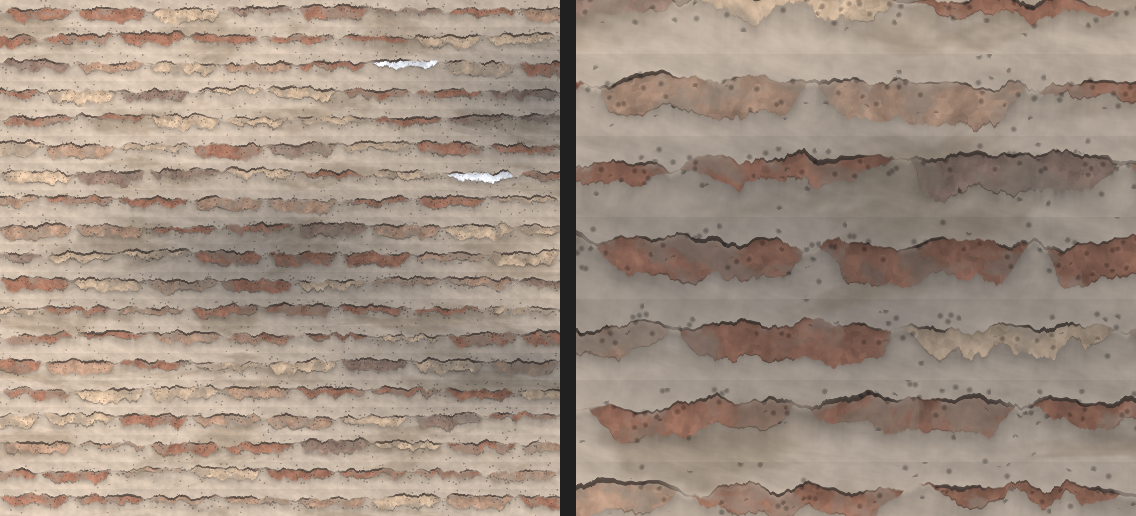
Left: the whole. Right: its middle third, enlarged.
Reproduce this texture procedurally as a WebGL 1 fragment shader.

```glsl
precision highp float;
uniform vec2 u_resolution;

float hash(vec2 p) {
  return fract(sin(dot(p, vec2(127.1, 311.7))) * 43758.5);
}

// Layered, turned and folded sines, roughly -0.9 to 0.9
float ripples(vec2 p) {
  float sum = 0.0, amp = 0.5;
  for (int i = 0; i < 5; i++) {
    p = mat2(1.6, 1.2, -1.2, 1.6) * p + 0.8 * sin(p.yx) + 1.7;
    sum += amp * sin(p.x) * sin(p.y);
    amp *= 0.58;
  }
  return sum;
}

// Cellular noise: distance to the nearest point and that point's value
vec2 cells(vec2 p) {
  vec2 base = floor(p), nearest = vec2(2.0, 0.0);
  for (int j = -1; j <= 1; j++) {
    for (int i = -1; i <= 1; i++) {
      vec2 cell = base + vec2(i, j);
      vec2 point = cell + vec2(hash(cell), hash(cell + 41.3));
      float d = distance(p, point);
      if (d < nearest.x) nearest = vec2(d, hash(cell + 17.9));
    }
  }
  return nearest;
}

float blob(vec2 p, vec2 centre, vec2 radius) {
  vec2 v = (p - centre) / radius;
  return exp(-dot(v, v));
}

vec3 brickColor(float pick) {
  vec3 red = vec3(0.73, 0.52, 0.43), pink = vec3(0.80, 0.65, 0.55);
  vec3 cream = vec3(0.91, 0.79, 0.67), umber = vec3(0.66, 0.55, 0.49);
  vec3 c = mix(red, pink, step(0.40, pick));
  c = mix(c, cream, step(0.62, pick));
  return mix(c, umber, step(0.92, pick));
}

void main() {
  vec2 uv = gl_FragCoord.xy / u_resolution;
  uv.y = 1.0 - uv.y;
  vec2 p = uv * vec2(7.57, 19.0);
  vec2 s = p * vec2(2.73, 1.0);
  float px = 19.0 / u_resolution.y;

  // Running bond, counted from the top
  float row = floor(p.y), y = fract(p.y);
  float x = p.x + 0.43 * mod(row, 2.0) + 0.06 * (hash(vec2(row, 3.0)) - 0.5);
  x += 0.035 * ripples(s * 1.6);
  vec2 brick = vec2(floor(x), row);
  float inset = 0.475 - abs(fract(x) - 0.5);
  float pick = hash(brick + 5.2);
  bool limed = brick == vec2(5.0, 2.0) || brick == vec2(6.0, 6.0);

  // Ragged lens of exposed brick below a wavy mortar lip
  float ends = sqrt(smoothstep(0.0, 0.16, inset));
  float top = 0.36 + 0.05 * sin(p.x * 1.1 + row * 2.3) - 0.06 * ends
            + 0.15 * ripples(vec2(p.x * 5.5, row * 7.3));
  float thick = limed ? 0.30 : mix(0.16, 0.50, hash(brick + 9.7));
  thick += 0.15 * ripples(vec2(p.x * 5.0 + 3.0, row * 5.1 + 2.0)) + 0.08 * ripples(s * 2.5);
  float below = y - top;
  float under = below - max(thick, 0.04) * ends;
  float body = smoothstep(0.0, 2.2 * px, min(below, -under) + 0.02 * ends);

  // Broad patches of shade
  float shade = 0.02 + 0.17 * uv.x + 0.10 * ripples(uv * 2.1);
  shade += 0.68 * blob(uv, vec2(0.42, 0.50), vec2(0.27, 0.13));
  shade += 0.35 * blob(uv, vec2(0.68, 0.58), vec2(0.30, 0.20));
  shade += 0.65 * blob(uv, vec2(1.0, 0.21), vec2(0.24, 0.15));
  shade += 0.62 * blob(uv, vec2(0.97, 0.72), vec2(0.27, 0.09));
  shade = clamp(shade, 0.0, 1.0);
  vec3 light = mix(vec3(1.0), vec3(0.60, 0.625, 0.66), shade);

  // Smeared mortar with damp stains and trowel strokes
  float stain = smoothstep(0.05, 0.6, ripples(s * vec2(0.28, 0.9) + 4.0));
  float stroke = ripples(vec2(s.x * 0.6 + s.y * 0.5, s.y * 3.0 - s.x * 0.9));
  float grain = ripples(s * 5.0);
  vec3 mortar = vec3(0.845, 0.77, 0.695);
  mortar = mix(mortar, vec3(0.64, 0.56, 0.47), 0.5 * stain);
  mortar *= 1.0 + 0.07 * stroke + 0.05 * grain;
  float fade = 1.0 - smoothstep(0.7, 1.0, y);
  mortar *= 1.0 - 0.20 * exp(-5.0 * max(under, 0.0)) * fade * smoothstep(0.0, 0.1, below);
  mortar *= 1.0 + 0.05 * exp(8.0 * min(below, 0.0));

  // Brick faces, gritty and partly smeared over
  vec2 grit = cells(s * 11.0);
  vec3 face = limed ? vec3(1.15, 1.15, 1.17) : brickColor(pick);
  face *= 0.93 + 0.12 * grit.y + 0.16 * ripples(s * 2.2) + 0.08 * grain;
  face *= 1.0 - 0.18 * exp(-14.0 * max(below, 0.0));
  float smear = smoothstep(0.0, 0.5, ripples(s * 1.6 + 8.0) + 0.5 * hash(brick + 2.6) - 0.15);
  face = mix(face, mortar * 0.95, limed ? 0.0 : 0.6 * smear);
  vec3 color = mix(mortar, face, body);

  // Thin dark crack along the lip, faint line along the lower edge
  float wander = ripples(vec2(p.x * 3.0, row * 3.7 + 6.0));
  float width = max(0.010 + 0.028 * wander, 0.0);
  float crack = 1.0 - smoothstep(width, width + 1.1 * px, abs(below));
  crack *= mix(0.35, 0.85, ends) * smoothstep(-0.6, 0.15, wander);
  color = mix(color, vec3(0.32, 0.27, 0.24), crack);
  float lower = 1.0 - smoothstep(0.0, 1.5 * px, abs(under));
  color *= 1.0 - 0.25 * lower * ends * smoothstep(-0.2, 0.4, stroke);

  // Crumbs clustered along the lip
  float near = exp(-6.0 * abs(below - 0.1));
  float crumb = (1.0 - smoothstep(0.1, 0.6, grit.x)) * step(0.99 - 0.2 * near, grit.y);
  color *= 1.0 - 0.28 * crumb;

  gl_FragColor = vec4(color * light, 1.0);
}
```
